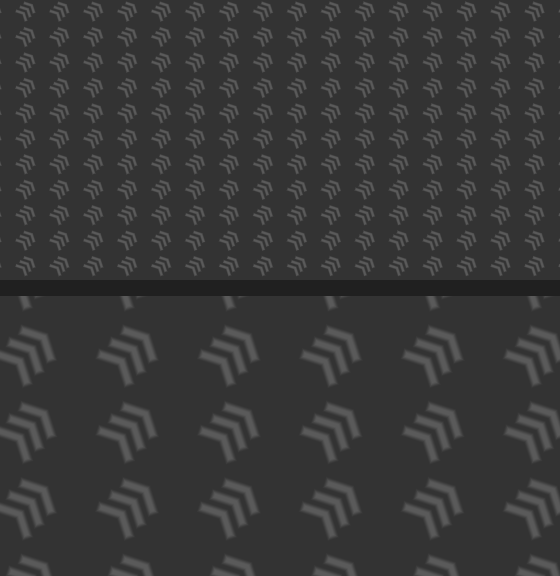
Top: the whole. Bottom: its middle third, enlarged.
Reproduce this pattern procedurally as a WebGL 2 fragment shader.

```glsl
#version 300 es
precision highp float;
// Rows of small grey triple chevrons pointing up and right on charcoal.
// Each cell is folded along its diagonal, so one straight bar gives both arms;
// a loop stacks three chevrons along that diagonal.

uniform vec2 u_resolution;
out vec4 fragColor;

// Signed distance to a mitred chevron with its apex at the origin.
float chevron(vec2 p) {
    vec2 q = p.y > p.x ? p.yx : p;
    vec2 arm = normalize(vec2(0.31, -0.95));
    vec2 across = vec2(-arm.y, arm.x);
    return max(abs(dot(q, across)) - 0.050, dot(q, arm) - 0.315);
}

void main() {
    // Eleven rows; one unit is the height of a cell.
    vec2 p = gl_FragCoord.xy / u_resolution.y * 11.0;
    float pixel = 11.0 / u_resolution.y;

    // Cells are 4:3, with the origin at the middle of each motif.
    vec2 cellSize = vec2(4.0 / 3.0, 1.0);
    vec2 cell = (fract((p - vec2(0.975, 0.523)) / cellSize + 0.5) - 0.5) * cellSize;

    // Three chevrons, from the inner to the outer.
    float d = 1e3;
    for (int i = 0; i < 3; i++) {
        float apex = 0.108 + 0.157 * float(i - 1);
        d = min(d, chevron(cell - apex));
    }

    // Slightly soft strokes, never sharper than a pixel.
    float softness = max(0.036, 0.7 * pixel);
    float ink = 1.0 - smoothstep(-softness, softness, d);

    vec3 charcoal = vec3(0.20);
    vec3 grey = vec3(0.352);
    fragColor = vec4(mix(charcoal, grey, ink), 1.0);
}
```
